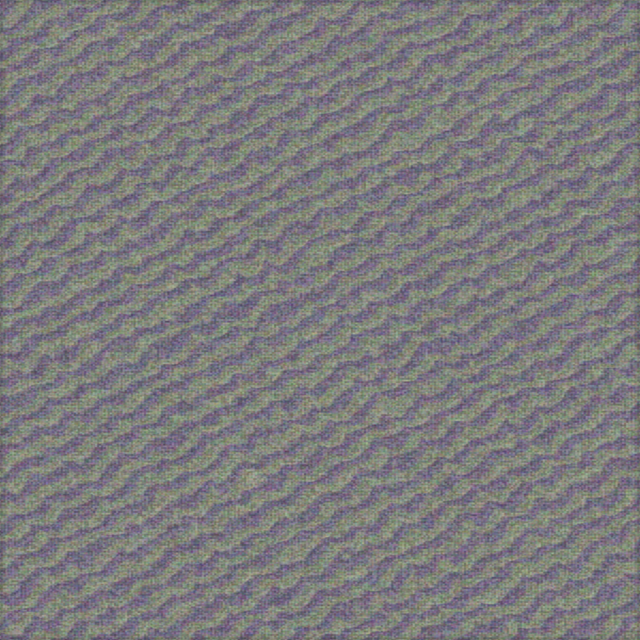
This pattern is drawn by a Shadertoy shader. Its source:

```glsl
const float PI = 3.14159265;
const vec2 REPEATS = vec2(19.0, 27.0);   // strands across, ridges down
const float RIDGE_RISE = 14.0;           // ridges climbed over the full width
const float MESH_THREADS = 192.0;

const vec3 PURPLE = vec3(0.462, 0.428, 0.510);
const vec3 GREEN = vec3(0.512, 0.535, 0.472);
const vec3 HIGHLIGHT = vec3(0.635, 0.630, 0.570);
const vec3 SHADOW = vec3(0.350, 0.350, 0.390);

float hash21(vec2 p) {
    vec3 q = fract(vec3(p.xyx) * 0.1031);
    q += dot(q, q.yzx + 33.33);
    return fract((q.x + q.y) * q.z);
}

vec3 hash23(vec2 p) {
    vec3 q = fract(vec3(p.xyx) * vec3(0.1031, 0.1030, 0.0973));
    q += dot(q, q.yxz + 33.33);
    return fract((q.xxy + q.yzz) * q.zyx);
}

float valueNoise(vec2 p) {
    vec2 cell = floor(p);
    vec2 f = fract(p);
    f = f * f * (3.0 - 2.0 * f);
    float low = mix(hash21(cell), hash21(cell + vec2(1, 0)), f.x);
    float high = mix(hash21(cell + vec2(0, 1)), hash21(cell + vec2(1, 1)), f.x);
    return mix(low, high, f.y);
}

vec3 colourNoise(vec2 p) {
    vec2 cell = floor(p);
    vec2 f = smoothstep(0.0, 1.0, fract(p));
    vec3 low = mix(hash23(cell), hash23(cell + vec2(1, 0)), f.x);
    vec3 high = mix(hash23(cell + vec2(0, 1)), hash23(cell + vec2(1, 1)), f.x);
    return mix(low, high, f.y);
}

// Bell-shaped band around a phase, wrapping every unit
float band(float phase, float centre, float width) {
    float d = abs(fract(phase - centre + 0.5) - 0.5);
    return 1.0 - smoothstep(0.0, width, d);
}

// x: position along a strand, y: phase across the ridges
vec2 strandPhase(vec2 uv) {
    float sway = valueNoise(uv * vec2(22, 34)) - 0.5;
    float ripple = valueNoise(uv * vec2(70, 100) + 31.0) - 0.5;
    float across = uv.y * REPEATS.y - uv.x * RIDGE_RISE;
    across += 0.40 * sway + 0.24 * ripple;
    float along = uv.x * REPEATS.x + 0.5 * across + 0.5 * sway;
    float scallop = abs(sin(PI * along)) - 0.64;
    return vec2(along, across + 0.30 * scallop);
}

vec3 twillColour(vec2 uv) {
    vec2 phase = strandPhase(uv);
    float wear = valueNoise(uv * vec2(45, 60) + 7.0);
    float gap = 0.5 + 0.5 * cos(2.0 * PI * phase.x);
    float tone = 0.5 + 0.5 * sin(2.0 * PI * phase.y);
    tone = smoothstep(0.12, 0.88, tone + 0.30 * (wear - 0.5) + 0.18 * (gap - 0.5));
    vec3 colour = mix(PURPLE, GREEN, tone);

    // Lit upper lip and shaded lower lip of each strand
    float lit = band(phase.y, 0.06, 0.20) * (0.25 + 0.75 * wear);
    float shaded = band(phase.y, 0.86, 0.20) * (0.45 + 0.55 * (1.0 - gap));
    colour = mix(colour, HIGHLIGHT, 0.48 * lit);
    return mix(colour, SHADOW, 0.36 * shaded);
}

// Fine woven mesh with a slight hue shift between threads
vec3 meshTint(vec2 uv) {
    vec2 thread = cos(2.0 * PI * MESH_THREADS * uv);
    return 0.014 * (thread.x + thread.y) * vec3(1.0)
         + 0.008 * thread.x * thread.y * vec3(1.0, -1.0, 1.0);
}

// Mixed fibres, drawn out sideways
vec3 fibreGrain(vec2 uv) {
    vec3 fine = colourNoise(uv * vec2(340, 390)) - 0.5;
    vec3 fibre = colourNoise(uv * vec2(110, 290) + 53.0) - 0.5;
    float speck = valueNoise(uv * vec2(300, 370) + 91.0) - 0.5;
    return 0.10 * fine + 0.07 * fibre + 0.15 * speck;
}

float edgeShade(vec2 uv) {
    vec2 inset = min(uv, 1.0 - uv);
    return mix(0.88, 1.0, smoothstep(0.0, 0.010, min(inset.x, inset.y)));
}

void mainImage(out vec4 fragColor, in vec2 fragCoord) {
    vec2 uv = fragCoord / iResolution.xy;
    vec3 colour = twillColour(uv) + meshTint(uv) + fibreGrain(uv);
    colour *= edgeShade(uv);
    fragColor = vec4(clamp(colour, 0.0, 1.0), 1.0);
}
```
